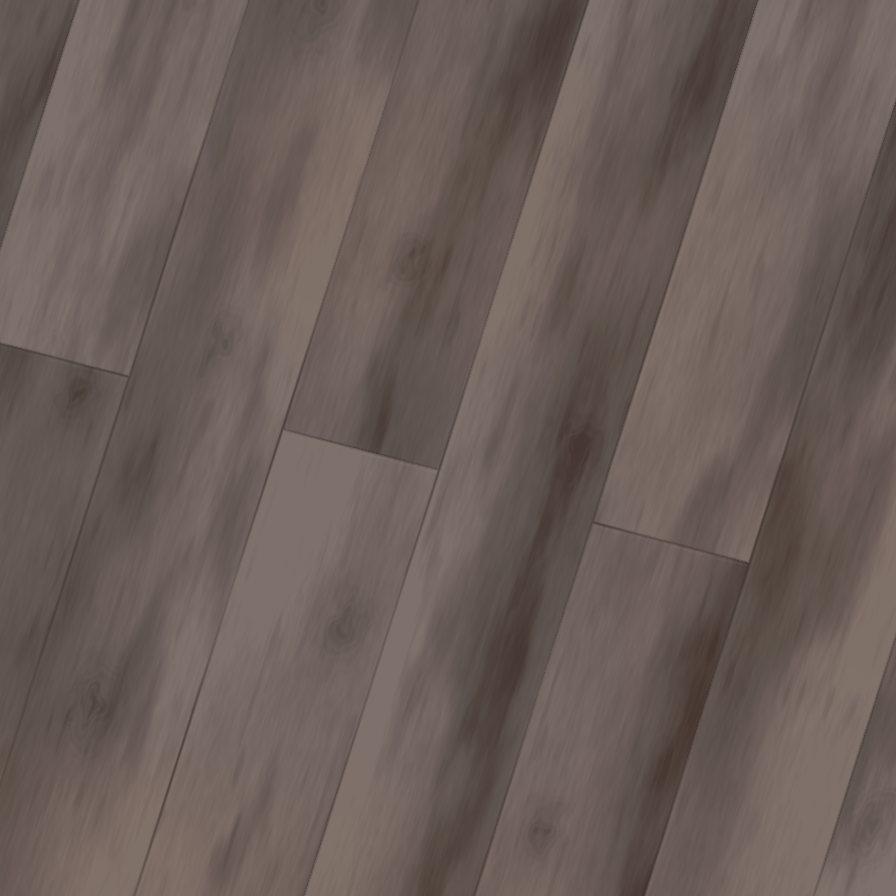
Reproduce this texture procedurally as a Shadertoy shader.

```glsl
// Slanted grey-brown wood floor planks with staggered end joints, dark stains and knots.

const vec3 DEEP  = vec3(0.31, 0.26, 0.24);
const vec3 DARK  = vec3(0.36, 0.32, 0.30);
const vec3 MID   = vec3(0.41, 0.36, 0.35);
const vec3 LIGHT = vec3(0.47, 0.42, 0.40);
const vec3 SEAM  = vec3(0.24, 0.20, 0.19);
const vec3 WARM  = vec3(1.02, 0.995, 0.97);

const float PLANK_WIDTH  = 0.1895; // measured horizontally
const float PLANK_LENGTH = 1.8;
const float PLANK_START  = 0.150;  // where one long seam meets the bottom edge
const float JOINT_START  = 0.603;
const float JOINT_DRIFT  = 0.007;  // joint shift from column to column
const float SEAM_LEAN    = 0.317;  // horizontal run per unit of height
const float JOINT_LEAN   = 0.26;   // vertical drop per unit of width
const float SEAM_HALF    = 0.0009;
const float SEAM_SOFT    = 0.0016;
const float KNOT_SPACING = 0.42;
const float KNOT_CHANCE  = 0.6;
const float BASE_TONE    = 0.85;
const float BOARD_SHADE  = 0.17;   // contrast between whole boards
const float SIDE_SHADE   = 0.62;   // contrast across one board
const float STAIN_SHADE  = 0.38;
const float HALF_PI      = 1.570796;

float hash(vec2 p) {
    vec3 q = fract(p.xyx * 0.1031);
    q += dot(q, q.yzx + 33.33);
    return fract((q.x + q.y) * q.z);
}

float noise(vec2 p) {
    vec2 i = floor(p), f = fract(p);
    f = f * f * (3.0 - 2.0 * f);
    return mix(mix(hash(i), hash(i + vec2(1, 0)), f.x),
               mix(hash(i + vec2(0, 1)), hash(i + vec2(1, 1)), f.x), f.y);
}

float fbm(vec2 p) {
    float sum = 0.0, amp = 0.52;
    for (int i = 0; i < 4; i++) {
        sum += amp * noise(p);
        p = p * 2.03 + 17.3;
        amp *= 0.5;
    }
    return sum;
}

// Darkening of one possible knot per cell along the plank: halo, core and rings
float knot(float across, float along, vec2 plank) {
    float s = along / KNOT_SPACING + 7.0 * hash(plank + 3.7);
    vec2 cell = vec2(floor(s), plank.x * 5.0 + plank.y) + 60.0;
    if (hash(cell) > KNOT_CHANCE) return 0.0;
    vec2 centre = vec2(0.2, 0.35) + vec2(0.6, 0.3) * vec2(hash(cell + 11.3), hash(cell + 23.9));
    vec2 d = (vec2(across, fract(s)) - centre) * vec2(PLANK_WIDTH, 0.6 * KNOT_SPACING);
    d += 0.016 * (vec2(noise(d * 90.0 + cell), noise(d * 90.0 + cell + 40.0)) - 0.5);
    float r = length(d), size = mix(0.6, 1.1, hash(cell + 5.1));
    float halo = exp(-pow(r / (0.034 * size), 2.0));
    float core = exp(-pow(r / (0.010 * size), 2.0));
    return 0.36 * halo + 0.18 * core + 0.07 * halo * sin(r * 750.0);
}

// Runs through the four wood colours as tone goes from 0 to 1
vec3 woodColor(float tone) {
    float t = 3.0 * tone;
    vec3 c = mix(DEEP, DARK, clamp(t, -0.7, 1.0));
    c = mix(c, MID, clamp(t - 1.0, 0.0, 1.0));
    return mix(c, LIGHT, clamp(t - 2.0, 0.0, 1.4));
}

float line(float dist, float px) {
    float soft = max(SEAM_SOFT, px);
    return 1.0 - smoothstep(SEAM_HALF - 0.5 * soft, SEAM_HALF + soft, dist);
}

void mainImage(out vec4 fragColor, in vec2 fragCoord) {
    float px = 1.0 / iResolution.y;
    vec2 uv = fragCoord * px;

    // Plank layout: columns across, rows along, odd columns shifted by half
    float u = (uv.x - SEAM_LEAN * uv.y - PLANK_START) / PLANK_WIDTH;
    float v = uv.y + JOINT_LEAN * uv.x;
    float column = floor(u), across = u - column, odd = mod(column, 2.0);
    float r = (v - JOINT_START + JOINT_DRIFT * column) / PLANK_LENGTH + 0.5 * odd;
    vec2 plank = vec2(column, floor(r));
    vec2 offset = 50.0 * vec2(hash(plank + 31.0), hash(plank + 47.0)) + 20.0;

    // Even columns alternate light and dark boards, odd ones shade side to side
    float board = cos(HALF_PI * column) * (2.0 * mod(plank.y, 2.0) - 1.0);
    float side = -sin(HALF_PI * column);
    float bend = 0.3 * (noise(vec2(v * 4.0, column + 30.0)) - 0.5);
    float tone = BASE_TONE + BOARD_SHADE * board + SIDE_SHADE * side * (across - 0.5 + bend);

    // Meandering stain along the darker side
    float stainCentre = mix(0.86, 0.5 - 0.32 * side, odd) + bend;
    float stain = exp(-pow((across - stainCentre) / 0.2, 2.0));
    stain *= smoothstep(0.25, 0.75, fbm(vec2(across * 1.5, v * 5.0) + offset.yx));
    tone -= STAIN_SHADE * stain * mix(0.7 - 0.3 * board, 1.0, odd);

    // Clouds, dark streaks, fibres and knots
    vec2 grain = vec2(across, v);
    tone += 0.75 * (fbm(grain * vec2(1.8, 3.4) + offset) - 0.49);
    float streak = fbm(grain * vec2(3.2, 3.4) + offset.yx + 9.0);
    tone -= 0.5 * smoothstep(0.50, 0.78, streak);
    float fibre = noise(vec2(across * 48.0 + 3.0 * bend, v * 26.0) + offset);
    float fine = noise(vec2(across * 85.0, v * 75.0) + offset.yx);
    tone += 0.13 * (fibre - 0.5) + 0.12 * (fine - 0.5);
    tone -= 0.16 * smoothstep(0.74, 0.95, noise(vec2(across * 22.0, v * 13.0) + offset));
    tone -= knot(across, v, plank);

    // Faint light bevel beside the worn dark seams and end joints
    float seamGap = (u - round(u)) * PLANK_WIDTH * inversesqrt(1.0 + SEAM_LEAN * SEAM_LEAN);
    float jointGap = (r - round(r)) * PLANK_LENGTH * inversesqrt(1.0 + JOINT_LEAN * JOINT_LEAN);
    float wear = noise(vec2(round(u) * 7.3 + 90.0, v * 5.0));
    tone += 0.12 * wear * max(line(abs(seamGap - 0.0035), px), line(abs(jointGap + 0.0035), px));
    float seam = line(abs(seamGap), px) * mix(0.12, 0.75, wear);
    float joint = line(abs(jointGap), px) * mix(0.25, 0.7, noise(vec2(u * 3.0 + 80.0, 5.0)));

    vec3 color = woodColor(tone);
    color *= mix(vec3(1.0), WARM, smoothstep(0.4, 0.75, noise(uv * 2.6 + 8.0)));
    fragColor = vec4(mix(color, SEAM, max(seam, joint)), 1.0);
}
```
